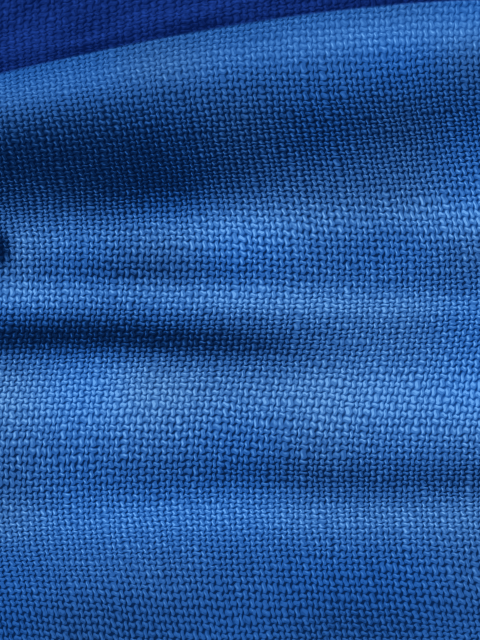
This texture is drawn by a Shadertoy shader. Its source:

```glsl
#define THREADS vec2(76.0, 103.0)
#define WEAVE_CONTRAST 0.78
#define FOLD_DEPTH 1.9
#define BASE_TONE 0.49
#define FIBRE_GRAIN 0.22
#define TWIST 0.09
#define PI 3.14159265

float hash(vec2 p) {
    vec3 q = fract(p.xyx * vec3(0.1031, 0.1030, 0.0973));
    q += dot(q, q.yzx + 33.33);
    return fract((q.x + q.y) * q.z);
}

float noise(vec2 p) {
    vec2 i = floor(p), f = fract(p);
    f = f * f * (3.0 - 2.0 * f);
    return mix(mix(hash(i), hash(i + vec2(1, 0)), f.x),
               mix(hash(i + vec2(0, 1)), hash(i + vec2(1, 1)), f.x), f.y);
}

float band(float y, float centre, float width) {
    float d = (y - centre) / width;
    return exp(-d * d);
}

// Upper hem line, measured from the top
float hemLine(float x) {
    return 0.115 * pow(max(1.0 - x, 0.0), 1.6);
}

// Broad light and shadow of the draped folds
float foldTone(vec2 p) {
    float x = p.x;
    float y = p.y + 0.015 * (noise(p * vec2(4.0, 6.0)) - 0.5);
    float tone = 0.10 * band(y, hemLine(x) + 0.045, 0.035);
    tone -= (0.22 - 0.10 * x) * band(y, 0.265 - 0.09 * x, 0.070);
    tone -= 0.13 * band(y, 0.290 - 0.06 * (x - 0.4), 0.040) * band(x, 0.36, 0.22);
    tone += 0.09 * band(y, 0.375 - 0.04 * x, 0.032);
    tone -= 0.09 * band(y, 0.425, 0.018) * band(x, 0.35, 0.25);
    tone += 0.10 * band(y, 0.458 + 0.02 * x, 0.022);
    tone -= 0.27 * band(y, 0.523 + 0.03 * x, 0.028) * (1.0 - smoothstep(0.25, 0.85, x));
    tone += 0.11 * band(y, 0.620, 0.060);
    tone -= 0.11 * band(y, 0.745, 0.032) * smoothstep(0.0, 0.6, x);
    tone += 0.08 * band(y, 0.810, 0.040);
    tone -= 0.08 * band(y, 0.980, 0.060);
    tone -= 0.40 * band(x, 0.0, 0.022) * band(y, 0.39, 0.025);
    return tone + 0.08 * (noise(p * vec2(4.0, 9.0) + 7.0) - 0.5);
}

// Thread coordinates, bent and foreshortened along the folds
vec2 clothCoords(vec2 p) {
    float y = p.y - hemLine(p.x) * (1.0 - smoothstep(0.0, 0.5, p.y));
    y += 0.010 * sin(y * 22.0 + p.x * 2.0) + 0.020 * noise(p * vec2(2.5, 4.0));
    float x = p.x + 0.025 * sin(p.y * 9.0 + 1.0) + 0.025 * noise(p * 4.0 + 3.0);
    vec2 q = vec2(x, y) * THREADS;
    vec2 wobble = vec2(noise(q * vec2(0.7, 0.3)), noise(q * vec2(0.3, 0.7) + 40.0));
    return q + 0.5 * (wobble - 0.5);
}

// Plain weave: rounded weft and warp threads, dark pits and thin glints
float weave(vec2 q) {
    vec2 cell = floor(q), d = fract(q) - 0.5;
    vec2 parity = 1.0 - 2.0 * mod(cell, 2.0);
    float weftRise = 0.5 + 0.5 * parity.y * sin(PI * q.x);
    float warpRise = 0.5 - 0.5 * parity.x * sin(PI * q.y);
    vec2 across = d + TWIST * sin(2.0 * PI * q.yx);
    vec2 width = vec2(0.80) + 0.22 * vec2(noise(vec2(cell.x * 3.1, q.y * 0.2)),
                                         noise(vec2(q.x * 0.2, cell.y * 3.1)));
    vec2 body = max(1.0 - 4.0 * across * across / (width * width), 0.0);
    float weft = body.y * weftRise * 0.92;
    float warp = body.x * warpRise * 1.08;
    float solid = smoothstep(0.04, 0.62, max(weft, warp));

    // Each glint runs along the lit side of the thread on top
    vec2 lit = (across + 0.13) / 0.17;
    vec2 glint = exp(-lit * lit) * vec2(warpRise * warpRise, weftRise * weftRise);
    float shine = max(glint.x, glint.y * 0.85);
    return 0.58 * solid + shine * (0.28 + 0.26 * hash(cell + 11.0));
}

vec3 clothColour(float t) {
    vec3 c = mix(vec3(0.008, 0.075, 0.20), vec3(0.03, 0.14, 0.31), smoothstep(-0.25, 0.10, t));
    c = mix(c, vec3(0.085, 0.255, 0.50), smoothstep(0.13, 0.35, t));
    c = mix(c, vec3(0.16, 0.37, 0.66), smoothstep(0.33, 0.53, t));
    c = mix(c, vec3(0.26, 0.49, 0.78), smoothstep(0.58, 0.78, t));
    return mix(c, vec3(0.42, 0.66, 0.93), smoothstep(0.78, 1.0, t));
}

vec3 fabric(vec2 p) {
    vec2 q = clothCoords(p);
    float grain = noise(q * vec2(3.6, 3.6)) - 0.5;
    float hemDistance = p.y - hemLine(p.x);

    // Main cloth, softer towards the top and bottom
    float focus = smoothstep(0.0, 0.20, hemDistance) * (1.0 - 0.7 * smoothstep(0.75, 1.0, p.y));
    float contrast = WEAVE_CONTRAST * mix(0.60, 1.0, focus);
    float t = BASE_TONE + contrast * (weave(q) - 0.50);
    t += FOLD_DEPTH * foldTone(p) + FIBRE_GRAIN * grain * mix(0.6, 1.0, focus);
    vec3 cloth = clothColour(t);
    float hueDrift = noise(p * vec2(6.0, 10.0) + 20.0) - 0.5;
    cloth += vec3(-0.05, -0.01, 0.05) * hueDrift * smoothstep(0.1, 0.4, t);

    // Violet-blue layer behind the hem
    float backTone = 0.08 + 0.50 * weave(q * vec2(0.8, 1.0)) + 0.25 * grain;
    backTone += 0.25 * (noise(q * vec2(0.12, 0.7)) - 0.5);
    backTone -= 0.20 * smoothstep(-0.025, 0.0, hemDistance);
    vec3 back = mix(vec3(0.020, 0.090, 0.29), vec3(0.16, 0.33, 0.74), clamp(backTone, 0.0, 1.0));
    return mix(back, cloth, smoothstep(-0.003, 0.003, hemDistance));
}

void mainImage(out vec4 fragColor, in vec2 fragCoord) {
    // Four samples per pixel smooth the thread edges
    vec3 sum = vec3(0.0);
    for (int i = 0; i < 4; i++) {
        vec2 offset = vec2(i % 2, i / 2) * 0.5 - 0.25;
        vec2 p = (fragCoord + offset) / iResolution.xy;
        sum += fabric(vec2(p.x, 1.0 - p.y));
    }
    fragColor = vec4(clamp(sum * 0.25, 0.0, 1.0), 1.0);
}
```
